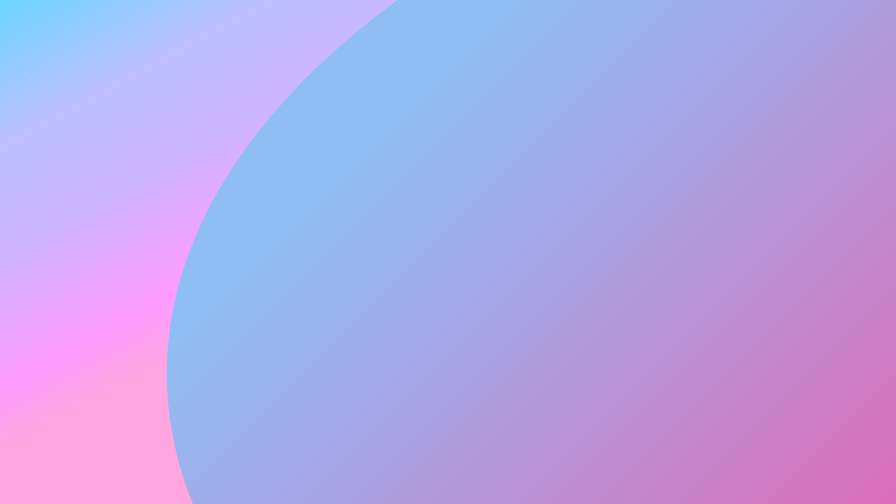
Give the GLSL for this background, as a WebGL 2 fragment shader.

```glsl
#version 300 es
precision highp float;
// Large blue-to-pink ellipse over a diagonal cyan, lavender and pink gradient.

uniform vec2 u_resolution;
out vec4 fragColor;

// Lengths are in canvas heights
const vec2 ELLIPSE_CENTER = vec2(3.035, 0.259);
const vec2 ELLIPSE_RADII = vec2(2.704, 1.331);

const float BACK_SLANT = 0.55;
const vec3 CYAN = vec3(0.42, 0.84, 1.0);
const vec3 LAVENDER = vec3(0.74, 0.75, 1.0);
const vec3 LILAC = vec3(0.80, 0.71, 1.0);
const vec3 MAGENTA = vec3(1.0, 0.61, 1.0);
const vec3 PINK = vec3(1.0, 0.65, 0.88);

const float FRONT_SLANT = 1.0;
const vec3 SKY = vec3(0.56, 0.745, 0.957);
const vec3 PERIWINKLE = vec3(0.647, 0.651, 0.898);
const vec3 ROSE = vec3(0.863, 0.427, 0.722);

// Linear progress from a to b, clamped to 0..1
float ramp(float a, float b, float x) {
    return clamp((x - a) / (b - a), 0.0, 1.0);
}

// Approximate signed distance to an ellipse, accurate near its edge
float ellipseDistance(vec2 p, vec2 radii) {
    vec2 q = p / radii;
    float k = length(q);
    return k * (k - 1.0) / max(length(q / radii), 1e-4);
}

vec3 backGradient(float t) {
    vec3 color = mix(CYAN, LAVENDER, ramp(0.0, 0.29, t));
    color = mix(color, LILAC, ramp(0.29, 0.50, t));
    color = mix(color, MAGENTA, ramp(0.50, 0.775, t));
    return mix(color, PINK, ramp(0.775, 0.90, t));
}

vec3 frontGradient(float t) {
    vec3 color = mix(SKY, PERIWINKLE, ramp(0.995, 1.574, t));
    return mix(color, ROSE, ramp(1.574, 2.778, t));
}

void main() {
    vec2 p = gl_FragCoord.xy / u_resolution.y;
    float depth = 1.0 - p.y;

    // Diagonal gradients measured from the top left corner
    vec3 back = backGradient(depth + BACK_SLANT * p.x);
    vec3 front = frontGradient(depth + FRONT_SLANT * p.x);

    // Ellipse with a one-pixel soft edge
    float d = ellipseDistance(p - ELLIPSE_CENTER, ELLIPSE_RADII);
    float cover = clamp(0.5 - d * u_resolution.y, 0.0, 1.0);

    fragColor = vec4(mix(back, front, cover), 1.0);
}
```
